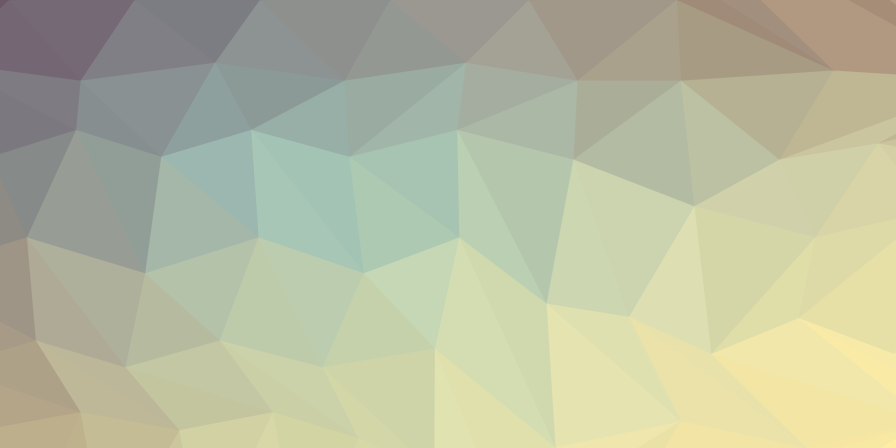
Write a Shadertoy shader that draws this background.

```glsl
// Low-poly mesh of flat facets, from dusk purple through teal to warm yellow.

// Mesh rows from bottom to top: first x, column spacing, height, zigzag.
const int ROWS = 8;
const vec4 ROW[ROWS] = vec4[ROWS](
    vec4(0.02, 0.120, -0.25, 0.00), vec4(0.09, 0.090, 0.06, 0.02),
    vec4(0.04, 0.120, 0.21, 0.03),  vec4(0.03, 0.112, 0.43, 0.04),
    vec4(0.085, 0.115, 0.68, 0.03), vec4(0.09, 0.130, 0.84, -0.02),
    vec4(0.15, 0.160, 1.00, 0.00),  vec4(0.05, 0.130, 1.25, 0.00));
const float BEND = 0.04;          // sideways sway, alternating by row
const float BEND_RATE = 0.5236;   // sway phase per column
const float DROP = 0.18;          // fall of each row towards the right
const float DROP_HALF_WIDTH = 0.09;
const float DROP_START = 0.37;    // centre of the fall on the lowest row
const float DROP_SHIFT = 0.085;   // move of that centre per row
const float TONE_VARIATION = 0.018;
const float EDGE_BLUR = 0.7;

// Colour stops from left to right at four heights.
const vec3 BOTTOM[5] = vec3[5](vec3(0.73, 0.66, 0.53), vec3(0.82, 0.82, 0.64),
    vec3(0.86, 0.87, 0.67), vec3(0.94, 0.89, 0.65), vec3(1.00, 0.93, 0.64));
const vec3 LOWER[5] = vec3[5](vec3(0.64, 0.60, 0.54), vec3(0.72, 0.77, 0.66),
    vec3(0.78, 0.84, 0.69), vec3(0.86, 0.87, 0.69), vec3(0.92, 0.89, 0.66));
const vec3 UPPER[5] = vec3[5](vec3(0.51, 0.52, 0.53), vec3(0.59, 0.67, 0.65),
    vec3(0.66, 0.75, 0.69), vec3(0.72, 0.75, 0.64), vec3(0.80, 0.79, 0.63));
const vec3 TOP[5] = vec3[5](vec3(0.40, 0.31, 0.38), vec3(0.49, 0.49, 0.51),
    vec3(0.58, 0.56, 0.54), vec3(0.63, 0.55, 0.48), vec3(0.69, 0.58, 0.48));
const vec3 TEAL_SHIFT = vec3(-0.01, 0.04, 0.045);
const vec2 TEAL_CENTRE = vec2(0.36, 0.56);
const float TEAL_RADIUS = 0.18;

float hash(vec2 p) {
    vec3 q = fract(vec3(p.xyx) * 0.1031);
    q += dot(q, q.yzx + 33.33);
    return fract((q.x + q.y) * q.z);
}

// Blends five stops; t holds the four blend weights.
vec3 ramp(vec3 stops[5], vec4 t) {
    vec3 left = mix(mix(stops[0], stops[1], t.x), stops[2], t.y);
    return mix(mix(left, stops[3], t.z), stops[4], t.w);
}

// Smooth colour field that the facets sample.
vec3 colourField(vec2 p) {
    vec4 across = clamp(p.x * 4.0 - vec4(0.0, 1.0, 2.0, 3.0), 0.0, 1.0);
    vec3 up = clamp(p.y * 3.0 - vec3(0.0, 1.0, 2.0), 0.0, 1.0);
    vec3 colour = mix(ramp(BOTTOM, across), ramp(LOWER, across), up.x);
    colour = mix(colour, ramp(UPPER, across), up.y);
    colour = mix(colour, ramp(TOP, across), up.z);
    vec2 offset = (p - TEAL_CENTRE) / TEAL_RADIUS;
    return colour + TEAL_SHIFT * exp(-dot(offset, offset));
}

// Mesh vertex in canvas units.
vec2 meshVertex(vec4 shape, float column, float row) {
    float bendSide = mod(row, 2.0) * 2.0 - 1.0;
    float zigSide = 1.0 - 2.0 * mod(column, 2.0);
    float x = shape.x + column * shape.y + bendSide * BEND * sin(column * BEND_RATE);
    float centre = DROP_START + DROP_SHIFT * row;
    float fall = smoothstep(centre - DROP_HALF_WIDTH, centre + DROP_HALF_WIDTH, x);
    return vec2(x, shape.z + zigSide * shape.w - DROP * fall);
}

float cross2(vec2 a, vec2 b) { return a.x * b.y - a.y * b.x; }

// Signed distance to the line a-b, positive on its left.
float edgeDistance(vec2 p, vec2 a, vec2 b) {
    return cross2(b - a, p - a) / max(length(b - a), 1e-5);
}

// Adds one facet, weighted by its smooth coverage.
void addFacet(inout vec4 sum, vec2 p, vec2 a, vec2 b, vec2 c, vec2 id) {
    vec2 aspect = vec2(iResolution.x / iResolution.y, 1.0);
    vec2 q = p * aspect, qa = a * aspect, qb = b * aspect, qc = c * aspect;
    float side = cross2(qb - qa, qc - qa) < 0.0 ? -1.0 : 1.0;
    float inside = min(side * edgeDistance(q, qa, qb),
        min(side * edgeDistance(q, qb, qc), side * edgeDistance(q, qc, qa)));
    float blur = EDGE_BLUR / iResolution.y;
    if (inside <= -blur) return;
    float tone = (hash(id + 17.0) - 0.5) * 2.0 * TONE_VARIATION;
    vec3 colour = colourField((a + b + c) / 3.0) + tone;
    sum += vec4(colour, 1.0) * smoothstep(-blur, blur, inside);
}

void mainImage(out vec4 fragColor, in vec2 fragCoord) {
    vec2 p = fragCoord / iResolution.xy;
    vec4 sum = vec4(0.0);

    for (int row = 0; row < ROWS - 1; row++) {
        // Skip rows that cannot reach this height.
        vec4 low = ROW[row], high = ROW[row + 1];
        if (p.y < low.z - abs(low.w) - DROP - 0.01) continue;
        if (p.y > high.z + abs(high.w) + 0.01) continue;

        // Visit only the columns whose cells can reach this x.
        vec2 reach = (p.x - vec2(low.x, high.x)) / vec2(low.y, high.y);
        vec2 sway = (BEND + 0.005) / vec2(low.y, high.y);
        float first = ceil(min(reach.x - sway.x, reach.y - sway.y)) - 1.0;
        float last = floor(max(reach.x + sway.x, reach.y + sway.y));
        float r = float(row);
        vec2 a = meshVertex(low, first, r), d = meshVertex(high, first, r + 1.0);

        // Each cell splits from its upper left to its lower right vertex.
        for (float column = first; column <= last; column++) {
            vec2 b = meshVertex(low, column + 1.0, r);
            vec2 c = meshVertex(high, column + 1.0, r + 1.0);
            vec2 id = vec2(column * 2.0, r);
            addFacet(sum, p, a, b, d, id);
            addFacet(sum, p, b, c, d, id + vec2(1.0, 0.0));
            a = b;
            d = c;
        }
    }
    if (sum.a < 1e-4) sum = vec4(colourField(p), 1.0);
    fragColor = vec4(sum.rgb / sum.a, 1.0);
}
```
